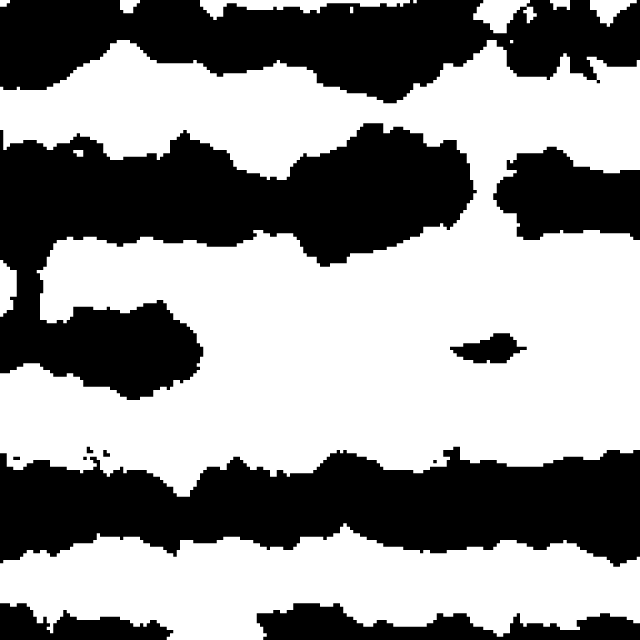
A three.js fragment shader for this pattern:

```glsl
// Torn black horizontal bands with ragged, speckled edges on white.

varying vec2 vUv;

const vec3 PAPER = vec3(1.0);
const vec3 INK = vec3(0.0);

const float CELLS = 192.0;         // grain cells across the canvas
const float PITCH = 0.2445;        // distance between band centres
const float FIRST_CENTRE = -0.035; // height of the lowest band
const float HALF_WIDTH = 0.061;
const float WIDE_EXTRA = 0.011;    // added to the widest band
const float WIDE_BAND = 3.0;
const float WORN_BAND = 2.0;       // band that crumbles to the right
const float WORN_LEFT = 0.047;
const float WORN_RIGHT = -0.014;
const float TEAR_SCALE = 5.3;
const float TEAR_DEPTH = 0.07;
const float FRAY_SCALE = 23.0;
const float FRAY_DEPTH = 0.027;

// Unit gradient direction for a lattice point
vec2 gradient(vec2 cell) {
  vec3 h = fract(cell.xyx * vec3(0.1031, 0.1030, 0.0973));
  h += dot(h, h.yzx + 33.33);
  float angle = 6.2832 * fract((h.x + h.y) * h.z);
  return vec2(cos(angle), sin(angle));
}

float gradientNoise(vec2 p) {
  vec2 i = floor(p);
  vec2 f = p - i;
  vec2 u = f * f * f * (f * (f * 6.0 - 15.0) + 10.0);
  vec2 e = vec2(1.0, 0.0);
  float low = mix(dot(gradient(i), f),
                  dot(gradient(i + e), f - e), u.x);
  float high = mix(dot(gradient(i + e.yx), f - e.yx),
                   dot(gradient(i + 1.0), f - 1.0), u.x);
  return mix(low, high, u.y);
}

float fbm(vec2 p) {
  float sum = 0.0;
  float gain = 1.0;
  for (int octave = 0; octave < 3; octave++) {
    sum += gain * gradientNoise(p);
    p = mat2(1.62, 1.21, -1.21, 1.62) * p + 17.3;
    gain *= 0.5;
  }
  return sum;
}

// Soft round weight used for bridges and bites
float spot(vec2 p, vec2 centre, vec2 size) {
  vec2 d = (p - centre) / size;
  return exp(-dot(d, d));
}

// Positive inside the ink
float inkField(vec2 p) {
  float band = floor((p.y - FIRST_CENTRE) / PITCH + 0.5);
  float offset = p.y - FIRST_CENTRE - band * PITCH;

  // Band thickness
  float wornWidth = mix(WORN_LEFT, WORN_RIGHT, smoothstep(0.24, 0.38, p.x));
  float halfWidth = HALF_WIDTH;
  if (band == WORN_BAND) halfWidth = wornWidth;
  if (band == WIDE_BAND) halfWidth += WIDE_EXTRA * (1.0 - p.x);
  float field = halfWidth - abs(offset);

  // Bridge at the left, then bites out of the bands
  field += 0.105 * spot(p, vec2(0.045, 0.575), vec2(0.032, 0.085));
  field -= 0.075 * spot(p, vec2(0.41, 0.76), vec2(0.035, 0.05));
  field -= 0.085 * spot(p, vec2(0.755, 0.71), vec2(0.022, 0.10));
  field -= 0.045 * spot(p, vec2(0.285, 0.21), vec2(0.025, 0.07));
  field -= 0.060 * spot(p, vec2(0.19, 0.93), vec2(0.035, 0.08));
  field -= 0.050 * spot(p, vec2(0.77, 0.98), vec2(0.025, 0.05));

  // Broad tears, with finer fraying strongest on upper edges
  float upper = smoothstep(-0.03, 0.03, offset);
  float patches = 1.0 + 1.1 * gradientNoise(p * 6.0 + 41.7);
  float fray = FRAY_DEPTH * mix(0.55, 1.1, upper) * patches;
  field += TEAR_DEPTH * fbm(p * TEAR_SCALE + 8.4);
  field += fray * fbm(p * FRAY_SCALE + 3.7);
  return field;
}

float grain(vec2 cell) {
  return step(0.0, inkField((cell + 0.5) / CELLS));
}

void main() {
  // Blend neighbouring grain cells across a narrow seam
  vec2 p = vUv * CELLS - 0.5;
  vec2 cell = floor(p);
  vec2 seam = clamp(0.5 * fwidth(p), 0.01, 0.5);
  vec2 f = smoothstep(0.5 - seam, 0.5 + seam, p - cell);
  vec2 e = vec2(1.0, 0.0);
  float low = mix(grain(cell), grain(cell + e), f.x);
  float high = mix(grain(cell + e.yx), grain(cell + 1.0), f.x);
  gl_FragColor = vec4(mix(PAPER, INK, mix(low, high, f.y)), 1.0);
}
```
